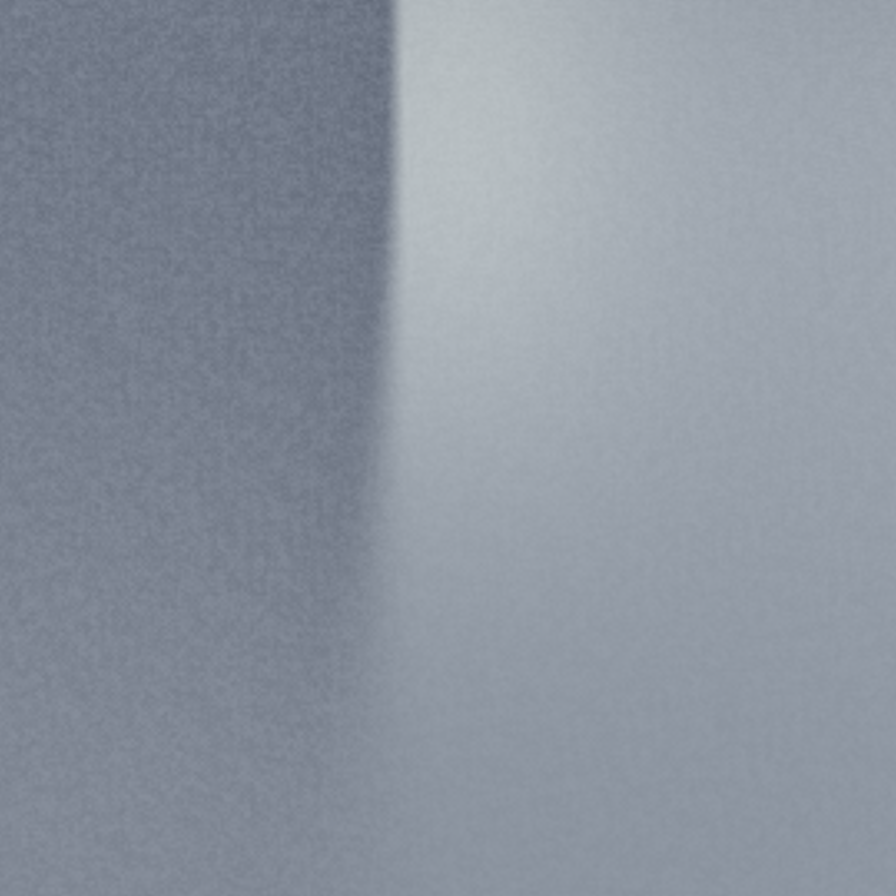
Give the GLSL for this texture, as a three.js fragment shader.

```glsl
// Brushed grey-blue wall: a shaded left side meets a lit right side along a softening edge.
varying vec2 vUv;

float hash(vec2 p) {
  return fract(sin(dot(p, vec2(127.1, 311.7))) * 43758.5453);
}

float valueNoise(vec2 p) {
  vec2 cell = floor(p);
  vec2 f = fract(p);
  f = f * f * (3.0 - 2.0 * f);
  float low = mix(hash(cell), hash(cell + vec2(1.0, 0.0)), f.x);
  float high = mix(hash(cell + vec2(0.0, 1.0)), hash(cell + vec2(1.0, 1.0)), f.x);
  return mix(low, high, f.y);
}

// Fine grain in two sizes, centred on zero.
float grain(vec2 p) {
  mat2 turn = mat2(0.8, 0.6, -0.6, 0.8);
  float coarse = valueNoise(turn * p * 150.0);
  float fine = valueNoise(p * 270.0 + 17.0);
  return 0.5 * coarse + 0.5 * fine - 0.5;
}

// Horizontal place of the boundary, bending left toward the bottom.
float edgePosition(float y) {
  return mix(0.405, 0.441, smoothstep(0.1, 0.85, y));
}

// Soft elliptical falloff, 1 at the centre.
float softSpot(vec2 p, vec2 centre, vec2 radius) {
  vec2 d = (p - centre) / radius;
  return exp(-dot(d, d));
}

vec3 shadedSide(vec2 p, float edgeDistance) {
  vec3 lower = vec3(0.495, 0.525, 0.575);
  vec3 upper = vec3(0.438, 0.470, 0.528);
  vec3 colour = mix(lower, upper, smoothstep(0.0, 0.95, p.y));
  float rim = exp(min(edgeDistance, 0.0) / 0.09);
  return colour + 0.012 - 0.03 * rim * smoothstep(0.0, 0.4, p.y);
}

vec3 litSide(vec2 p) {
  vec3 lower = vec3(0.548, 0.582, 0.627);
  vec3 upper = vec3(0.617, 0.648, 0.685);
  vec3 colour = mix(lower, upper, smoothstep(0.0, 0.85, p.y));
  colour += 0.025 * (p.x - 0.7) * (1.0 - p.y);
  // Wide cool light under a warmer core beside the edge.
  colour += vec3(0.035, 0.036, 0.034) * softSpot(p, vec2(0.50, 0.72), vec2(0.25, 0.32));
  colour += vec3(0.073, 0.070, 0.048) * softSpot(p, vec2(0.50, 0.90), vec2(0.20, 0.34));
  // Dimming toward the upper right corner.
  return colour - 0.025 * softSpot(p, vec2(1.0, 1.05), vec2(0.35, 0.12));
}

void main() {
  float edgeDistance = vUv.x - edgePosition(vUv.y);
  float softness = mix(0.012, 0.12, pow(1.0 - vUv.y, 2.2));
  float light = smoothstep(-softness, softness, edgeDistance);

  vec3 colour = mix(shadedSide(vUv, edgeDistance), litSide(vUv), light);

  // The grain is stronger in the shade and toward the top.
  float shadeGrain = mix(0.055, 0.095, vUv.y);
  float litGrain = mix(0.030, 0.038, vUv.x * vUv.y);
  colour += grain(vUv) * mix(shadeGrain, litGrain, light);

  gl_FragColor = vec4(colour, 1.0);
}
```
